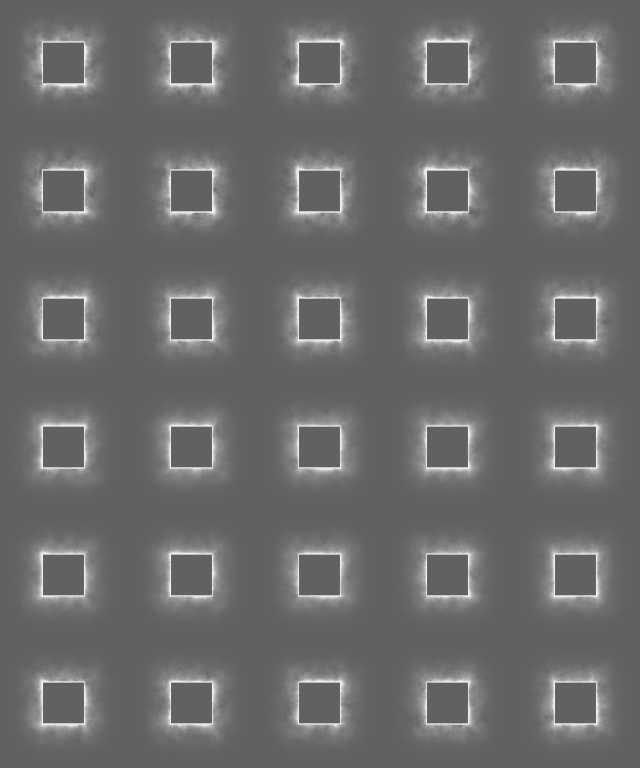
Give the GLSL for this pattern, as a WebGL 1 fragment shader.

```glsl
precision highp float;

uniform vec2 u_resolution;

const vec2 REPEATS = vec2(5.0, 6.0);
const vec2 CENTER = vec2(0.496, 0.508);  // square centre within a cell
const float HALF_SIDE = 0.159;
const float LINE_WIDTH = 0.012;
const float BASE_GREY = 0.38;
const float LINE_GAIN = 0.45;
const float GLOW_GAIN = 0.0098;
const float GLOW_SOFTNESS = 0.012;
const float GLOW_START = 0.06;
const float GLOW_END = 0.27;
const float GLOW_LIMIT = 0.54;
const float WISP_FREQUENCY = 7.0;
const float WISP_SOFT = 1.1;
const float WISP_CRISP = 2.0;
const float TAU = 6.2831853;

vec2 hash2(vec2 p) {
  vec3 q = fract(vec3(p.xyx) * vec3(0.1031, 0.1030, 0.0973));
  q += dot(q, q.yzx + 33.33);
  return fract((q.xx + q.yz) * q.zy);
}

// Lattice gradients turn by whole cycles as the phase crosses the canvas.
float cornerSlope(vec2 lattice, vec2 offset, float period, vec2 phase) {
  vec2 h = hash2(mod(lattice, period) + period * 3.7);
  float spin = h.y < 0.5 ? -1.0 : 1.0;
  float angle = TAU * (h.x + spin * phase.x + phase.y);
  return dot(vec2(cos(angle), sin(angle)), offset);
}

float gradientNoise(vec2 p, float period, vec2 phase) {
  vec2 i = floor(p);
  vec2 f = p - i;
  vec2 u = f * f * f * (f * (f * 6.0 - 15.0) + 10.0);
  vec2 e = vec2(1.0, 0.0);
  float low = mix(cornerSlope(i, f, period, phase),
                  cornerSlope(i + e.xy, f - e.xy, period, phase), u.x);
  float high = mix(cornerSlope(i + e.yx, f - e.yx, period, phase),
                   cornerSlope(i + e.xx, f - e.xx, period, phase), u.x);
  return mix(low, high, u.y);
}

float wisps(vec2 p, vec2 phase) {
  float sum = 0.0;
  float weight = 0.6;
  float frequency = WISP_FREQUENCY;
  for (int octave = 0; octave < 4; octave++) {
    sum += weight * gradientNoise(p * frequency, frequency, phase);
    weight *= 0.6;
    frequency *= 2.0;
  }
  return sum;
}

float boxDistance(vec2 p, float halfSide) {
  vec2 q = abs(p) - halfSide;
  return length(max(q, 0.0)) + min(max(q.x, q.y), 0.0);
}

void main() {
  vec2 grid = gl_FragCoord.xy / u_resolution * REPEATS;
  vec2 cell = floor(grid);
  vec2 local = grid - cell;
  vec2 phase = cell / REPEATS;
  float pixel = REPEATS.y / u_resolution.y;

  float dist = boxDistance(local - CENTER, HALF_SIDE);
  float outside = smoothstep(-0.5 * pixel, 0.5 * pixel, dist);
  float reach = max(dist, 0.0);

  // Wispy halo, crisper in the upper rows
  float crispness = 0.5 + 0.5 * cos(TAU * (phase.y - 0.75));
  float texture = 1.0 + mix(WISP_SOFT, WISP_CRISP, crispness) * wisps(local, phase);
  float fade = 1.0 - smoothstep(GLOW_START, GLOW_END, reach);
  float glow = GLOW_GAIN / (reach + GLOW_SOFTNESS) * fade * max(texture, 0.0);

  // Bright outline
  float line = 1.0 - smoothstep(-0.5 * pixel, 0.5 * pixel, dist - LINE_WIDTH);
  float light = max(min(glow, GLOW_LIMIT), line * LINE_GAIN);

  gl_FragColor = vec4(vec3(BASE_GREY + outside * light), 1.0);
}
```
